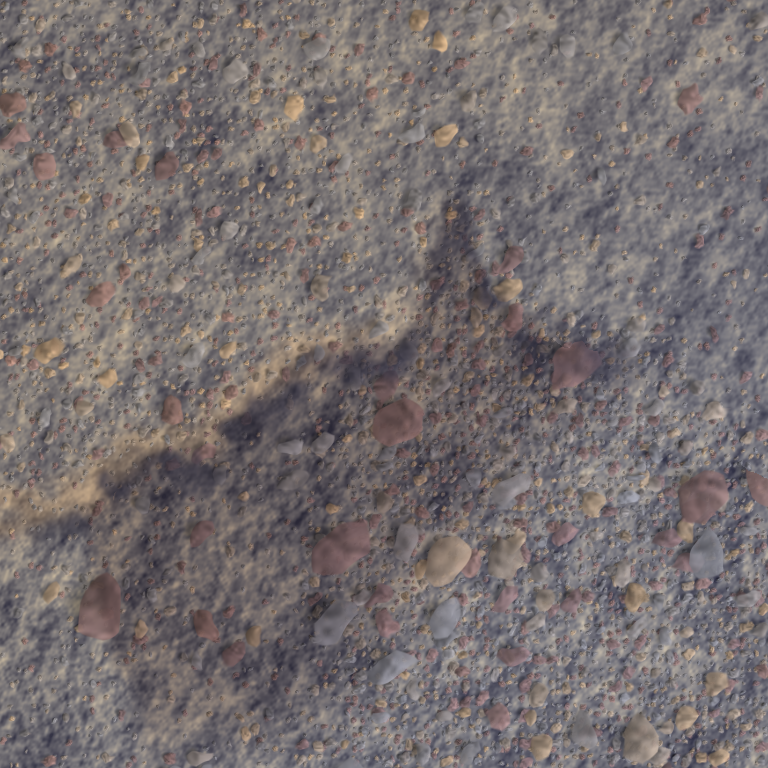
Give the GLSL for this texture, as a three.js fragment shader.

```glsl
// Worn asphalt with scattered grit and a shallow, crumbling pothole in low sun.
#define SHADOW vec3(0.20, 0.20, 0.27)
#define GREY vec3(0.475, 0.468, 0.482)
#define SUNLIT vec3(0.78, 0.73, 0.64)
#define TAN vec3(0.74, 0.62, 0.48)
#define ROSE vec3(0.56, 0.43, 0.43)
#define SLATE vec3(0.55, 0.55, 0.57)
#define LIGHT vec2(0.85, -0.53)
#define GRAIN 1.15
#define RELIEF 0.95
#define EDGE 0.0016

varying vec2 vUv;

float hash(vec2 p) {
  return fract(sin(dot(p, vec2(127.1, 311.7))) * 43758.5);
}

float noise(vec2 p) {
  vec2 i = floor(p), f = fract(p);
  f = f * f * (3.0 - 2.0 * f);
  return mix(mix(hash(i), hash(i + vec2(1.0, 0.0)), f.x),
             mix(hash(i + vec2(0.0, 1.0)), hash(i + 1.0), f.x), f.y);
}

mat2 turn(float a) {
  return mat2(cos(a), -sin(a), sin(a), cos(a));
}

// Rough ground height, slightly drawn out along the rising diagonal.
float ground(vec2 p) {
  vec2 q = turn(0.95) * p * 24.0;
  q.x *= 0.7;
  float sum = 0.0, weight = 0.0, gain = 1.0;
  for (int i = 0; i < 5; i++) {
    sum += gain * noise(q);
    weight += gain;
    q = turn(0.5) * q * 1.85 + 17.3;
    gain *= 0.87;
  }
  return sum / weight;
}

// Distance below the broken rim: positive inside the hole.
float rimDepth(vec2 p) {
  float peak = (p.x - 0.59) / 0.045;
  float rim = min(0.33 + 0.5 * p.x, 0.9 - 0.44 * p.x) + 0.1 * exp(-peak * peak);
  return rim - p.y + 0.06 * (noise(p * 15.0) - 0.5) + 0.035 * (noise(p * 45.0) - 0.5);
}

// Sunken area, bounded by the rim, a slab on the left and rubble on the right.
float hollow(vec2 p, float depth) {
  float slab = 0.16 - 0.25 * (p.y - 0.1) + 0.03 * (noise(p * 20.0) - 0.5);
  float rubble = 0.42 + 0.8 * (p.y - 0.05);
  return smoothstep(0.0, 0.04, depth) * smoothstep(-0.01, 0.02, p.x - slab)
       * (1.0 - smoothstep(-0.13, 0.1, p.x - rubble)) * smoothstep(-0.05, 0.1, p.y);
}

// How many loose stones lie here: few upper right and on the floor, most in the rubble.
float stoniness(vec2 p) {
  float plateau = mix(0.75, 0.25, smoothstep(0.25, 0.75, p.x));
  float loose = mix(0.3, 1.2, smoothstep(0.36, 0.5, p.x));
  return mix(plateau, loose, smoothstep(-0.02, 0.06, rimDepth(p)));
}

// One layer of angular stones with a sunny side and a shadow behind.
void stones(inout vec3 color, vec2 p, float scale, float share) {
  vec2 w = p * scale;
  w += 0.28 * (vec2(noise(w * 2.3), noise(w * 2.3 + 9.7)) - 0.5);
  for (int j = -1; j <= 1; j++) for (int i = -1; i <= 1; i++) {
    vec2 cell = floor(w) + vec2(float(i), float(j));
    vec2 seed = cell + scale * 3.7;
    if (hash(seed) > share * stoniness(cell / scale)) continue;
    float pick = hash(seed + 5.1), girth = hash(seed + 8.3);
    vec2 offset = w - cell - 0.25 - 0.5 * vec2(hash(seed + 1.7), hash(seed + 2.9));
    float size = 0.2 + 0.2 * girth;
    mat2 spin = turn(1.0 + 1.8 * (hash(seed + 3.3) - 0.5));
    vec2 q = spin * offset / size / vec2(1.25, 0.65 + 0.3 * pick);
    vec2 a = abs(q);
    float body = mix(length(q), max(a.x * 0.9 + a.y * 0.4, a.y), 0.6);
    float soft = EDGE * scale / size;
    float umbra = length(offset + LIGHT * size * 0.5) / size;
    color *= 1.0 - 0.32 * (1.0 - smoothstep(0.4, 1.25, umbra));
    vec3 tint = mix(SLATE, TAN, pick * pick);
    tint = mix(tint, ROSE, step(0.8, girth) * 0.8);
    float shade = 0.9 + 0.22 * dot(offset / size, LIGHT) + 0.4 * (noise(w * 7.0) - 0.5);
    shade += 0.22 * hash(seed + 6.6) - 0.08;
    color = mix(color, tint * shade, 0.82 * (1.0 - smoothstep(1.0 - soft, 1.0 + soft, body)));
  }
}

void main() {
  vec2 p = vUv;
  float depth = rimDepth(p), sunk = hollow(p, depth);

  // Grain and slanting light on the bare surface.
  float height = ground(p);
  float slope = ground(p - LIGHT * 0.004) - ground(p + LIGHT * 0.004);
  float rough = mix(0.85, 1.1, smoothstep(-0.1, 0.1, depth));
  float tone = 0.48 + rough * (GRAIN * (height - 0.5) + RELIEF * slope);
  tone += 0.12 * (noise(p * 7.0) - 0.5);
  vec3 color = mix(SHADOW, GREY, clamp(tone * 2.0, 0.0, 1.0));
  color = mix(color, SUNLIT, clamp(tone * 2.0 - 1.0, 0.0, 1.0));

  // Sunny crumbling lip, strongest on the left.
  float lip = exp(-pow(abs(depth - 0.005) / 0.032, 2.0)) * (1.0 - smoothstep(0.42, 0.62, p.x));
  color = mix(color, TAN * (0.45 + height), 0.55 * lip);

  // Grit from fine specks up to loose rocks.
  stones(color, p, 105.0, 0.55);
  stones(color, p, 52.0, 0.42);
  stones(color, p, 25.0, 0.3);
  stones(color, p, 12.5, 0.24 * smoothstep(-0.02, 0.1, depth));

  // Shade of the hole and dark gaps under the rim.
  color *= mix(vec3(1.0), vec3(0.8, 0.77, 0.78), sunk);
  float gap = exp(-pow(abs(depth - 0.045) / 0.032, 2.0)) * (1.0 - smoothstep(0.76, 0.86, p.x));
  gap *= smoothstep(0.35, 0.7, noise(turn(0.9) * p * 26.0));
  color = mix(color, SHADOW * (0.6 + 0.8 * height), 0.65 * gap);

  // Warm wash upper left, cool wash lower right.
  color *= mix(vec3(1.03, 1.0, 0.96), vec3(0.99, 1.0, 1.04), smoothstep(-0.5, 0.6, p.x - p.y));
  gl_FragColor = vec4(color, 1.0);
}
```
